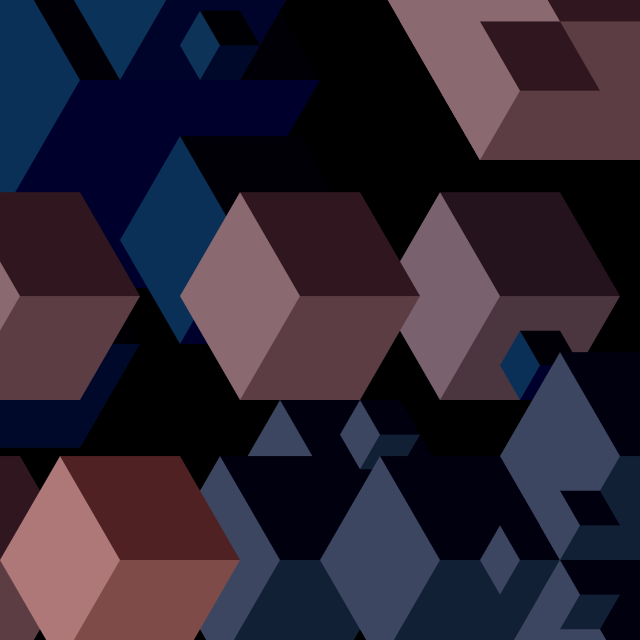
Reproduce this background procedurally as a three.js fragment shader.

```glsl
varying vec2 vUv;

const float SQRT3 = 1.7320508;
const float GRID = 32.0;   // grid columns across the canvas
const float SMALL = 2.0;   // cube radii in grid columns
const float LARGE = 6.0;
const float HUGE = 12.0;
const float ROW_STEP = 8.0;

const vec3 BACKDROP = vec3(0.0);

// Each palette holds the left, top and right face colours.
const mat3 PINK = mat3(0.54, 0.41, 0.44, 0.19, 0.09, 0.12, 0.36, 0.24, 0.265);
const mat3 MAUVE = mat3(0.48, 0.38, 0.43, 0.14, 0.07, 0.11, 0.295, 0.21, 0.25);
const mat3 RED = mat3(0.685, 0.47, 0.47, 0.31, 0.13, 0.135, 0.495, 0.295, 0.285);
const mat3 SLATE = mat3(0.24, 0.275, 0.375, 0.0, 0.0, 0.06, 0.07, 0.125, 0.21);
const mat3 BLUE = mat3(0.04, 0.19, 0.34, 0.0, 0.0, 0.025, 0.0, 0.0, 0.175);
const mat3 DEEP = mat3(0.05, 0.2, 0.35, 0.0, 0.0, 0.015, 0.0, 0.035, 0.16);

// Grid column, base height and triangular rows above that height.
vec2 gridPoint(float column, float base, float rows) {
  return vec2(column, base + rows * SQRT3);
}

float coverage(float dist, float pixel) {
  return clamp(0.5 - dist / pixel, 0.0, 1.0);
}

// Paints an isometric cube with a flat-topped hexagonal outline.
void paintCube(inout vec3 color, vec2 center, float radius, mat3 faces) {
  vec2 p = vUv * GRID - center;
  float pixel = fwidth(vUv.x) * GRID;
  float slant = 0.5 * SQRT3 * abs(p.x) + 0.5 * abs(p.y);
  float outline = max(slant, abs(p.y)) - 0.5 * SQRT3 * radius;
  float leftEdge = 0.5 * SQRT3 * p.x + 0.5 * abs(p.y);
  vec3 face = mix(faces[2], faces[1], coverage(-p.y, pixel));
  face = mix(face, faces[0], coverage(leftEdge, pixel));
  color = mix(color, face, coverage(outline, pixel));
}

void main() {
  vec3 color = BACKDROP;

  // Blue cubes at the upper left
  paintCube(color, gridPoint(4.0, 28.0, 0.0), HUGE, BLUE);
  paintCube(color, gridPoint(9.0, 28.0, 3.0), LARGE, 0.5 * (BLUE + DEEP));
  paintCube(color, gridPoint(11.0, 28.0, 1.0), SMALL, DEEP);
  paintCube(color, gridPoint(12.0, 20.0, 0.0), LARGE, BLUE);
  paintCube(color, gridPoint(1.0, 20.0, -3.0), LARGE, DEEP);

  // Nested pink cubes sharing their lower left corner
  for (int i = 0; i < 3; i++) {
    float radius = i == 0 ? 10.0 : 12.0 - 4.0 * float(i);
    paintCube(color, gridPoint(24.0 + 0.5 * radius, 24.0, 0.5 * radius), radius, PINK);
  }

  // Middle row, with a small blue cube in front
  paintCube(color, gridPoint(1.0, 12.0, 3.0), LARGE, PINK);
  paintCube(color, gridPoint(25.0, 12.0, 3.0), LARGE, MAUVE);
  paintCube(color, gridPoint(15.0, 12.0, 3.0), LARGE, PINK);
  paintCube(color, gridPoint(27.0, 12.0, 1.0), SMALL, BLUE);

  // Slate cubes below the middle row
  paintCube(color, gridPoint(17.0, 12.0, -3.0), LARGE, SLATE);
  paintCube(color, gridPoint(19.0, 12.0, -1.0), SMALL, SLATE);

  // Bottom row of slate cubes
  for (int i = 0; i < 2; i++) {
    paintCube(color, gridPoint(14.0 + ROW_STEP * float(i), 4.0, 0.0), LARGE, SLATE);
  }
  paintCube(color, gridPoint(26.0, 4.0, 0.0), SMALL, SLATE);

  // Right column, each large cube carrying a small one
  for (int i = 0; i < 2; i++) {
    float side = 1.0 - 2.0 * float(i);
    paintCube(color, gridPoint(31.0, 4.0, 3.0 * side), LARGE, SLATE);
    paintCube(color, gridPoint(29.0, 4.0, side), SMALL, SLATE);
  }

  // Warm cubes at the lower left, from pink to red
  for (int i = 0; i < 2; i++) {
    float warmth = float(i);
    mat3 faces = PINK * (1.0 - warmth) + RED * warmth;
    paintCube(color, gridPoint(-2.0 + ROW_STEP * warmth, 4.0, 0.0), LARGE, faces);
  }

  gl_FragColor = vec4(color, 1.0);
}
```
